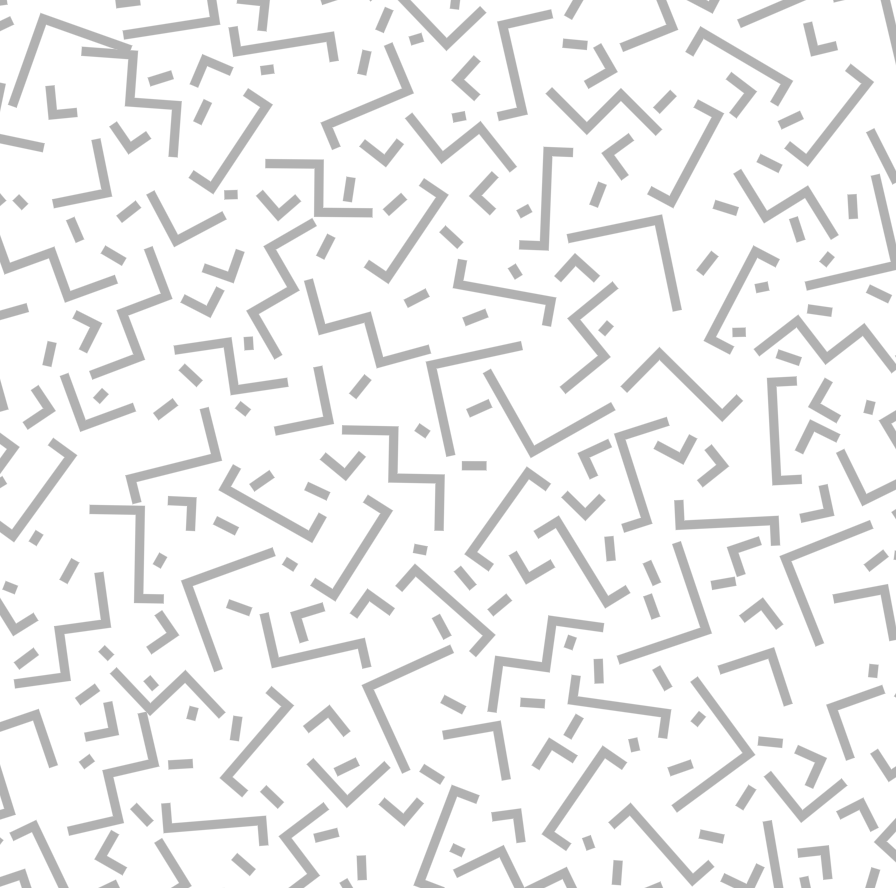
This pattern is drawn by a WebGL 2 fragment shader. Its source:

```glsl
#version 300 es
precision highp float;
// Scattered grey right-angled strokes (hooks, chevrons, zigzags, dashes) on white.
#define ROWS 8.66          // large strokes per canvas height
#define HALF_WIDTH 0.045   // half the stroke width, in cells
#define GRID_ANGLE 0.5     // tilt of the whole layout
#define TWIST 0.8          // slow change of direction
#define JITTER 0.12        // shift of large strokes
#define SMALL_CELL 0.56    // spacing of small marks
#define SMALL_JITTER 0.5   // free range of small marks in their cell
#define TRIES 4            // spots tested per small mark
#define SOFTNESS 0.8       // edge blur in pixels
#define INK vec3(0.695)
#define PAPER vec3(1.0)
uniform vec2 u_resolution;
out vec4 fragColor;
const float TAU = 6.28319;

vec2 hash2(vec2 p) {
  vec3 a = fract(p.xyx * vec3(0.1031, 0.1030, 0.0973));
  a += dot(a, a.yzx + 33.33);
  return fract((a.xx + a.yz) * a.zy);
}
mat2 rotation(float angle) {
  float c = cos(angle), s = sin(angle);
  return mat2(c, s, -s, c);
}
float gradientAt(vec2 corner, vec2 offset) {
  float angle = TAU * hash2(corner + 71.0).x;
  return dot(vec2(cos(angle), sin(angle)), offset);
}
float gradientNoise(vec2 p) {
  vec2 i = floor(p), f = p - i, u = f * f * (3.0 - 2.0 * f), e = vec2(1.0, 0.0);
  return mix(mix(gradientAt(i, f), gradientAt(i + e, f - e), u.x),
             mix(gradientAt(i + e.yx, f - e.yx), gradientAt(i + 1.0, f - 1.0), u.x), u.y);
}
// Legs of a stroke turn by 90 degrees each time
vec2 leg(vec4 run, int i) {
  return i % 2 == 0 ? vec2(run[i], 0.0) : vec2(0.0, run[i]);
}

// Distance to a stroke about its centre of mass, end to end along x
float strokeDistance(vec2 q, vec4 run) {
  vec2 at = vec2(0.0), moment = vec2(0.0);
  for (int i = 0; i < 4; i++) {
    vec2 l = leg(run, i);
    moment += (at + 0.5 * l) * abs(run[i]);
    at += l;
  }
  vec2 axis = normalize(at);
  vec2 p = mat2(axis, vec2(-axis.y, axis.x)) * q + moment / dot(abs(run), vec4(1.0));
  float d = 1e3;
  at = vec2(0.0);
  for (int i = 0; i < 4; i++) {
    vec2 l = leg(run, i);
    vec2 b = abs(p - at - 0.5 * l) - 0.5 * abs(l) - HALF_WIDTH;
    d = min(d, length(max(b, 0.0)) + min(max(b.x, b.y), 0.0));
    at += l;
  }
  return d;
}

// Leg lengths of the large strokes
vec4 largeRun(float pick) {
  if (pick < 0.12) return vec4(0.20, 0.92, 0.20, 0.0);
  if (pick < 0.25) return vec4(0.20, 0.96, -0.20, 0.0);
  if (pick < 0.37) return vec4(0.20, 0.86, 0.45, 0.0);
  if (pick < 0.53) return vec4(0.86, 0.86, 0.0, 0.0);
  if (pick < 0.66) return vec4(0.46, 0.46, 0.46, 0.46);
  if (pick < 0.81) return vec4(0.48, 0.47, 0.48, 0.0);
  return vec4(0.49, 0.49, 0.0, 0.0);
}

// Large strokes, laid crosswise in a checkerboard so they interlock
float largeDistance(vec2 p) {
  float d = 0.5;
  vec2 home = floor(p);
  for (int k = 0; k < 9; k++) {
    vec2 cell = home + vec2(k % 3, k / 3) - 1.0;
    vec2 q = p - cell - 0.5 - JITTER * (hash2(cell) - 0.5);
    if (dot(q, q) > 1.1) continue;
    vec2 pick = hash2(cell + 37.0), flip = sign(hash2(cell + 91.0) - 0.5);
    float angle = 0.25 * TAU * mod(cell.x + cell.y, 2.0)
                + TWIST * gradientNoise(cell * 0.37) + 0.3 * (pick.y - 0.5);
    d = min(d, strokeDistance(flip * (rotation(angle) * q), largeRun(pick.x)));
  }
  return d;
}

// Small marks, sized to the free space around them
float smallDistance(vec2 p) {
  float d = 0.5;
  vec2 home = floor(p / SMALL_CELL);
  for (int k = 0; k < 9; k++) {
    vec2 cell = home + vec2(k % 3, k / 3) - 1.0;
    vec2 centre = (cell + 0.5) * SMALL_CELL, spot = centre;
    if (distance(p, centre) > 0.29 + 0.71 * SMALL_CELL * SMALL_JITTER) continue;
    float room = 0.0;
    for (int t = 0; t < TRIES; t++) {
      vec2 trial = centre + SMALL_CELL * SMALL_JITTER * (hash2(cell + 17.0 * float(t)) - 0.5);
      float space = largeDistance(trial);
      if (space > room) { room = space; spot = trial; }
    }
    vec2 pick = hash2(cell + 53.0);
    vec4 run = vec4(0.04, 0.0, 0.0, 0.0);
    if (room > 0.25 && pick.x < 0.85) run.xy = vec2(0.24, 0.18 + 0.08 * pick.x);
    else if (room > 0.18) run.x = 0.15;
    else if (room < 0.13 || pick.x > 0.6) continue;
    d = min(d, strokeDistance(rotation(TAU * pick.y) * (p - spot), run));
  }
  return d;
}

void main() {
  float pixel = ROWS / u_resolution.y, edge = SOFTNESS * pixel;
  vec2 p = rotation(GRID_ANGLE) * gl_FragCoord.xy * pixel;
  float d = min(largeDistance(p), smallDistance(p));
  fragColor = vec4(mix(INK, PAPER, smoothstep(-edge, edge, d)), 1.0);
}
```
